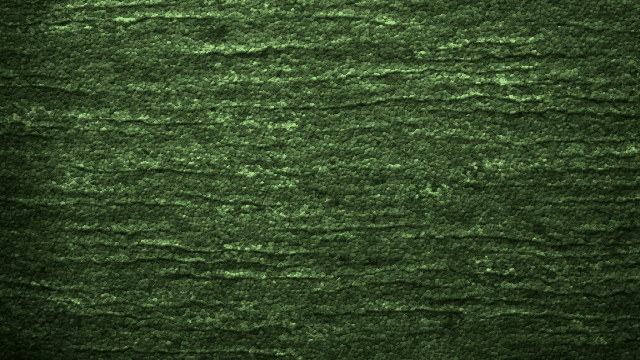
Write a Shadertoy shader that draws this texture.

```glsl
// Rough green plaster, combed into thin uneven ridges and lit from above.
// Broken ridge lines, angular cellular grit and fine dust sum to an exposure
// that drives a dark-to-pale green ramp under a soft vignette.

float hash(vec2 p) {
    return fract(sin(dot(p, vec2(127.1, 311.7))) * 43758.5453);
}

float noise(vec2 p) {
    vec2 cell = floor(p), f = fract(p);
    f = f * f * (3.0 - 2.0 * f);
    float low = mix(hash(cell), hash(cell + vec2(1, 0)), f.x);
    float high = mix(hash(cell + vec2(0, 1)), hash(cell + vec2(1, 1)), f.x);
    return mix(low, high, f.y);
}

// Slope of a noise surface towards the light: lit tops, shaded undersides
float emboss(vec2 p) {
    return noise(p) - noise(p + vec2(-0.1, 0.6));
}

vec2 turn(vec2 p, float angle) {
    return mat2(cos(angle), sin(angle), -sin(angle), cos(angle)) * p;
}

// Broad light at the upper centre, with a ragged shadow along the left side
float lighting(vec2 uv) {
    vec2 d = (uv - vec2(0.42, 0.9)) * vec2(1.45, 1.05);
    float ragged = uv.x + 0.08 * (noise(uv * vec2(9.0, 7.0)) - 0.5);
    return 0.75 - 1.4 * dot(d, d) - 1.0 * (1.0 - smoothstep(0.0, 0.15, ragged));
}

// Rows of lit crests over thin shadows, wavering and fading along their length
float combedRows(vec2 p) {
    float row = p.y * 27.0 + 1.3 * noise(p * vec2(2.5, 5.0));
    row += 0.5 * noise(p * vec2(9.0, 15.0)) + 0.35 * noise(p * vec2(36.0, 32.0));
    float f = fract(row);
    float crest = smoothstep(0.4, 0.54, f) * (1.0 - smoothstep(0.54, 1.0, f));
    float shadow = smoothstep(0.1, 0.34, f) * (1.0 - smoothstep(0.34, 0.43, f));
    float strength = smoothstep(0.3, 0.8, noise(vec2(p.x * 3.0, floor(row) * 3.7)));
    return strength * (0.9 * crest - 1.1 * shadow);
}

// Shallower, irregular strokes between the rows
float strokes(vec2 p) {
    p.y += 0.012 * noise(p * vec2(4.0, 6.0)) + 0.008 * noise(p * vec2(32.0, 24.0));
    float wide = emboss(p * vec2(2.6, 27.0) + 7.3);
    float narrow = emboss(p * vec2(8.0, 54.0) + 31.7);
    float streak = noise(p * vec2(1.6, 17.0) + 53.1) - 0.5;
    return 0.5 * wide + 0.7 * narrow + 0.5 * streak;
}

// Angular grains: each has its own tone, a lit top and dark gaps around it
float grit(vec2 p) {
    vec2 cell = floor(p), offset = vec2(0.0), id = cell;
    float nearest = 9.0, second = 9.0;
    for (int y = -1; y <= 1; y++) {
        for (int x = -1; x <= 1; x++) {
            vec2 c = cell + vec2(x, y);
            vec2 d = p - c - vec2(hash(c), hash(c + 57.3));
            float dist = length(d);
            if (dist < nearest) {
                second = nearest;
                nearest = dist;
                offset = d;
                id = c;
            } else {
                second = min(second, dist);
            }
        }
    }
    float gap = 1.0 - smoothstep(0.0, 0.25, second - nearest);
    return 0.9 * (hash(id + 13.7) - 0.5) + 0.8 * offset.y + 0.15 - 0.55 * gap;
}

// Pale flecks gathered in flat patches
float flecks(vec2 p) {
    float patches = smoothstep(0.5, 0.85, noise(p * vec2(7.0, 30.0) + 67.5));
    return patches * smoothstep(0.5, 0.72, noise(turn(p, 0.5) * vec2(85.0, 115.0)));
}

// Tiny pits and a few thin cracks
float hollows(vec2 p) {
    float pits = smoothstep(0.82, 0.92, noise(turn(p, 0.7) * vec2(65.0, 80.0) + 83.8));
    vec2 q = p + 0.02 * noise(p * 40.0);
    float crack = 1.0 - smoothstep(0.0, 0.03, abs(noise(q * vec2(3.5, 15.0) + 19.2) - 0.5));
    float broken = smoothstep(0.64, 0.78, noise(p * vec2(6.0, 12.0) + 91.6));
    return max(pits, crack * broken);
}

void mainImage(out vec4 fragColor, in vec2 fragCoord) {
    vec2 uv = fragCoord / iResolution.xy;
    vec2 p = fragCoord / iResolution.y;

    float lumps = emboss(turn(p, 0.15) * vec2(30.0, 58.0) + 11.9);
    float dust = emboss(turn(p, -0.4) * vec2(140.0, 165.0) + 41.2);
    float mottle = noise(p * vec2(12.0, 30.0) + 37.9) - 0.5;

    float exposure = lighting(uv) + combedRows(p) + strokes(p) + 0.5 * mottle;
    exposure += 0.7 * lumps + grit(p * vec2(72.0, 98.0)) + 1.4 * dust;
    exposure += 0.9 * flecks(p) - 0.9 * hollows(p);

    // Green level, with red and blue fading faster in the shadows
    float level = min(0.245 * exp(0.5 * exposure), 0.85);
    vec3 plaster = level * vec3(0.79, 1.0, 0.65) - vec3(0.02, 0.0, 0.03);
    fragColor = vec4(max(plaster, 0.0), 1.0);
}
```
